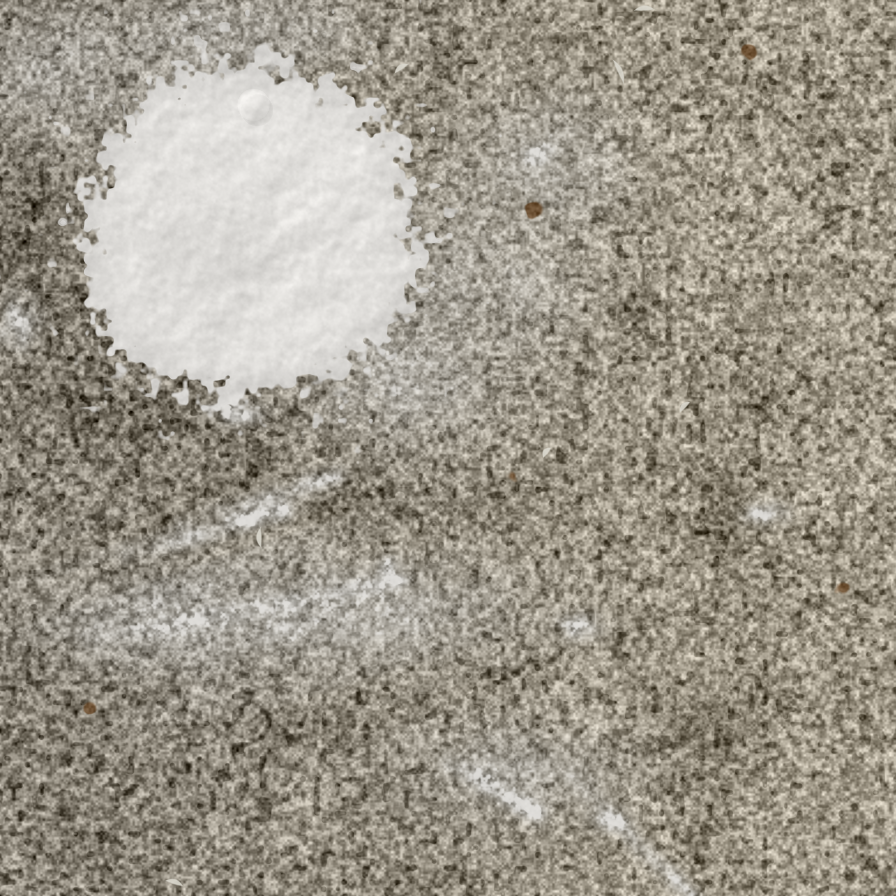
A Shadertoy shader for this texture:

```glsl
// Heap of white powder on worn speckled concrete, with dust smears, stains and flakes.
#define HEAP_CENTER vec2(.284, .746)
#define HEAP_RADIUS .186
#define GRAIN_SCALE 185.
#define GRAIN_CONTRAST .62
#define PIT_DEPTH .2
#define STAIN_DEPTH .13
#define CONCRETE_COOL vec3(.555, .53, .48)
#define CONCRETE_WARM vec3(.64, .61, .545)
#define DUST_COLOR vec3(.765, .76, .745)
#define POWDER_COLOR vec3(.885, .878, .865)
#define RUST_COLOR vec3(.4, .27, .14)

// Soft clouds: centre, radii
const vec4 HAZE[8] = vec4[8](
    vec4(.54, .69, .12, .13), vec4(.43, .57, .09, .08), vec4(.07, .92, .13, .08), vec4(.28, .97, .14, .06),
    vec4(.62, .83, .09, .07), vec4(.2, .3, .16, .06), vec4(.42, .32, .18, .06), vec4(.58, .14, .12, .06));
// Dense deposits: centre, radii
const vec4 DEPOSITS[8] = vec4[8](
    vec4(.432, .368, .01, .01), vec4(.446, .352, .011, .007), vec4(.65, .3, .025, .014),
    vec4(.853, .427, .024, .013), vec4(.6, .828, .014, .01), vec4(.265, .54, .028, .014),
    vec4(.02, .64, .024, .03), vec4(.68, .085, .018, .012));
// Swept powder lines: start, end
const vec4 SMEARS[5] = vec4[5](
    vec4(.2, .415, .375, .47), vec4(.14, .38, .315, .43), vec4(.5, .15, .6, .09),
    vec4(.64, .13, .77, 0), vec4(.1, .285, .43, .35));
// Dark patches: centre, radii
const vec4 STAINS[8] = vec4[8](
    vec4(.812, .405, .02, .06), vec4(.668, .765, .017, .011), vec4(.715, .655, .014, .018),
    vec4(.16, .53, .14, .04), vec4(.36, .185, .06, .03), vec4(.03, .72, .05, .09),
    vec4(.42, .45, .15, .04), vec4(.79, .19, .07, .05));
// Rusty pebbles: centre, radius
const vec3 PEBBLES[5] = vec3[5](
    vec3(.595, .766, .009), vec3(.835, .943, .008), vec3(.941, .343, .007),
    vec3(.572, .469, .006), vec3(.1, .208, .006));
// Pale flakes: centre, angle, half length
const vec4 FLAKES[7] = vec4[7](
    vec4(.692, .921, -1.15, .014), vec4(.719, .991, .05, .011), vec4(.447, .925, .6, .009),
    vec4(.763, .547, .8, .008), vec4(.609, .496, .9, .007), vec4(.289, .4, 1.6, .011), vec4(.195, .016, -.3, .01));

float hash(vec2 p) {
    vec3 q = fract(p.xyx * .1031);
    q += dot(q, q.yzx + 33.33);
    return fract((q.x + q.y) * q.z);
}

float noise(vec2 p) {
    vec2 i = floor(p), f = fract(p);
    f = f * f * (3. - 2. * f);
    return mix(mix(hash(i), hash(i + vec2(1, 0)), f.x),
               mix(hash(i + vec2(0, 1)), hash(i + vec2(1, 1)), f.x), f.y);
}

float fbm(vec2 p) {
    float sum = 0., amp = .533;
    for (int i = 0; i < 4; i++) {
        sum += amp * noise(p);
        p = mat2(1.6, 1.2, -1.2, 1.6) * p + 17.3;
        amp *= .5;
    }
    return sum;
}

float blob(vec2 p, vec4 b) {
    vec2 q = (p - b.xy) / b.zw;
    return exp(-dot(q, q));
}

float segment(vec2 p, vec2 a, vec2 b) {
    vec2 d = b - a;
    return length(p - a - d * clamp(dot(p - a, d) / dot(d, d), 0., 1.));
}

vec3 concrete(vec2 p, float grain) {
    float warmth = smoothstep(.1, 1., p.x + .15 * p.y + .35 * (fbm(p * 5.) - .5));
    vec3 col = mix(CONCRETE_COOL, CONCRETE_WARM, warmth);
    col += (grain - .5) * GRAIN_CONTRAST + (fbm(p * 14. + 5.) - .5) * .13;
    col -= PIT_DEPTH * smoothstep(.62, .85, noise(p * 130. + 40.));
    float stain = 0.;
    for (int i = 0; i < 8; i++) stain += blob(p, STAINS[i]) * (i < 3 ? 1.5 : .65);
    return col - STAIN_DEPTH * stain * (.5 + fbm(p * 45.));
}

float dust(vec2 p, float grain) {
    float amount = 0.;
    for (int i = 0; i < 8; i++) amount += .42 * blob(p, HAZE[i]);
    amount *= .55 + .9 * fbm(p * 22.);
    for (int i = 0; i < 5; i++) {
        vec4 s = SMEARS[i];
        float d = segment(p, s.xy, s.zw), along = smoothstep(s.x - .02, s.z, p.x);
        amount += exp(-d * d / .00012) * (.2 + (i < 4 ? .45 : .1) * along) * (.4 + noise(p * 50.));
    }
    for (int i = 0; i < 8; i++) amount += .8 * blob(p, DEPOSITS[i]) * (.4 + noise(p * 75.));
    vec2 sweep = mat2(.95, -.31, .31, .95) * p * vec2(1);
    float wipe = smoothstep(.5, .8, noise(sweep * vec2(5, 55)));
    amount += .16 * wipe * blob(p, vec4(.25, .33, .28, .14));
    return amount * (.65 + .7 * grain);
}

// Powder surface height for relief light
float heapHeight(vec2 p) {
    vec2 q = mat2(.8, -.6, .6, .8) * p, c = p - vec2(.285, .88);
    float ridges = noise(q * vec2(18, 65)) * blob(p, vec4(.31, .745, .07, .06));
    float lump = sqrt(max(0., 1. - dot(c, c) / .00033));
    return .022 * fbm(p * 32.) + .006 * fbm(p * 110.) + .01 * ridges + .012 * lump;
}

void mainImage(out vec4 fragColor, in vec2 fragCoord) {
    vec2 p = fragCoord / iResolution.xy;
    float px = 1. / iResolution.y;
    float grain = .6 * noise(p * GRAIN_SCALE) + .4 * noise(p * GRAIN_SCALE * 2.1 + 9.);
    vec3 col = concrete(p, grain);

    // Thin dust, turning to powder where it gathers
    float d = dust(p, grain);
    col = mix(col, DUST_COLOR + (grain - .5) * .28, clamp(d, 0., .8));
    col = mix(col, POWDER_COLOR, .85 * smoothstep(.68, 1., d + .5 * (noise(p * 150.) - .4)));

    // Pebbles and flakes
    for (int i = 0; i < 5; i++) {
        float r = length(p - PEBBLES[i].xy) + .006 * (noise(p * 130.) - .5) - PEBBLES[i].z;
        col = mix(col, RUST_COLOR + .2 * (grain - .5), .8 * smoothstep(.002, -.002, r));
    }
    for (int i = 0; i < 7; i++) {
        vec4 f = FLAKES[i];
        vec2 dir = vec2(cos(f.z), sin(f.z)), q = p - f.xy;
        float t = dot(q, dir) / f.w;
        float side = abs(dot(q, vec2(-dir.y, dir.x)) + .002 * t * t) - .0028 * (1. - t * t);
        col = mix(col, vec3(.86, .85, .81), .9 * smoothstep(px, -px, side));
    }

    // Heap with a crumbling rim
    vec2 h = p - HEAP_CENTER;
    float rim = HEAP_RADIUS + .018 * blob(h, vec4(-.14, -.15, .08, .08)) + .03 * (fbm(p * 11.) - .5);
    float inside = rim - length(h);
    float crumbs = .55 * noise(p * 68.) + .45 * noise(p * 145. + 3.);
    float cover = smoothstep(-.006, .006, inside + .075 * (crumbs - .5));
    float scatter = smoothstep(0., .12, crumbs - .62 + 2.2 * min(inside, 0.));
    vec2 light = vec2(-.002, .003);
    float slope = heapHeight(p + light) - heapHeight(p - light);
    vec3 powder = POWDER_COLOR - clamp(slope * 9., -.08, .13) + (grain - .5) * .05;
    powder -= .035 * blob(p, vec4(.23, .71, .08, .07)) + .05 * smoothstep(.05, 0., inside);
    col = mix(col, powder, max(cover, .85 * scatter));
    fragColor = vec4(clamp(col, 0., 1.), 1);
}
```
